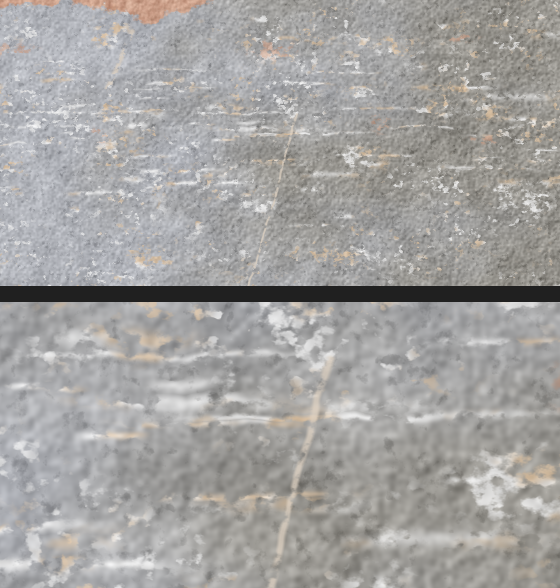
Top, the full canvas; bottom, a detail of the centre.
Reproduce this texture procedurally as a Shadertoy shader.

```glsl
float hash(vec2 p) {
    vec3 q = fract(p.xyx * vec3(0.1031, 0.1030, 0.0973));
    q += dot(q, q.yzx + 33.33);
    return fract((q.x + q.y) * q.z);
}

float noise(vec2 p) {
    vec2 i = floor(p), f = fract(p);
    f = f * f * (3.0 - 2.0 * f);
    return mix(mix(hash(i), hash(i + vec2(1, 0)), f.x),
               mix(hash(i + vec2(0, 1)), hash(i + vec2(1, 1)), f.x), f.y);
}

float fbm(vec2 p) {
    float sum = 0.0, amp = 0.53;
    for (int i = 0; i < 4; i++) {
        sum += amp * noise(p);
        p = mat2(1.6, 1.2, -1.2, 1.6) * p + 17.3;
        amp *= 0.5;
    }
    return sum;
}

float segmentDistance(vec2 p, vec2 a, vec2 b) {
    vec2 ab = b - a;
    return length(p - a - ab * clamp(dot(p - a, ab) / dot(ab, ab), 0.0, 1.0));
}

float relief(vec2 p) {
    return 0.8 * noise(p * 52.0) + 0.75 * noise(p * 95.0 + 9.0) + 0.3 * noise(p * 150.0);
}

// Thin broken horizontal scrapes, densest across the middle
float scrapes(vec2 p, float grit) {
    float paint = 0.0;
    float wobble = 0.022 * (fbm(p * vec2(14, 20)) - 0.5);
    for (int i = 0; i < 72; i++) {
        float k = float(i);
        float row = 0.14 + 0.38 * (hash(vec2(k, 1)) + hash(vec2(k, 2)));
        float halfLength = mix(0.05, 0.28, pow(hash(vec2(k, 4)), 2.0));
        float width = mix(0.004, 0.013, pow(hash(vec2(k, 5)), 3.0));
        vec2 d = p - vec2(2.1 * hash(vec2(k, 3)) - 0.05, row + wobble);
        float along = 1.0 - smoothstep(0.3, 1.0, abs(d.x) / halfLength);
        float across = exp(-d.y * d.y / (width * width));
        paint = max(paint, along * across * mix(0.55, 1.0, hash(vec2(k, 6))));
    }
    return paint * smoothstep(0.36, 0.56, grit);
}

// Ragged blotches: x is pale chipped paint, y is rust
vec2 blotches(vec2 p, float grit) {
    vec2 paint = vec2(0);
    for (int i = 0; i < 44; i++) {
        float k = float(i) + 70.0;
        vec2 centre = vec2(1.95 * hash(vec2(k, 1)), 0.08 + 0.87 * hash(vec2(k, 2)));
        vec2 size = mix(vec2(0.018, 0.012), vec2(0.085, 0.045),
                        vec2(hash(vec2(k, 3)), hash(vec2(k, 4))));
        float body = exp(-dot((p - centre) / size, (p - centre) / size));
        float chip = smoothstep(0.46, 0.70, grit + 0.2 * (body - 0.7)) * smoothstep(0.05, 0.6, body);
        if (hash(vec2(k, 5)) < 0.2) paint.y = max(paint.y, chip);
        else paint.x = max(paint.x, chip);
    }
    return paint;
}

void mainImage(out vec4 fragColor, in vec2 fragCoord) {
    vec2 p = fragCoord / iResolution.y;
    float across = fragCoord.x / iResolution.x;
    float grit = fbm(p * vec2(52, 72) + 5.0);
    float cloud = fbm(p * vec2(3.0, 4.5) + 8.0);

    // Bare metal: cool and light at left, warm and darker at right
    float warmth = smoothstep(0.05, 0.95, across + 0.9 * (cloud - 0.5) + 0.2 * (0.5 - p.y));
    vec3 color = mix(vec3(0.695, 0.705, 0.73), vec3(0.585, 0.575, 0.55), warmth);
    color += 0.16 * (fbm(p * 13.0) - 0.5);

    // Fine pitted surface lit from the upper left
    vec2 toLight = vec2(-0.0024, 0.0024);
    float slope = relief(p - toLight) - relief(p + toLight);
    color += slope * mix(0.10, 0.16, warmth);
    color += 0.09 * (noise(p * 125.0 + 60.0) - 0.5);
    color -= 0.09 * smoothstep(0.62, 0.82, fbm(p * 75.0 + 31.0));

    // Pale and ochre wear
    float tint = smoothstep(0.46, 0.68, fbm(p * vec2(15, 21) + 42.0) + 0.08 * (across - 0.5));
    vec3 pale = mix(vec3(0.93, 0.93, 0.93), vec3(0.86, 0.75, 0.62), tint);
    pale += 0.15 * (noise(p * 110.0 + 20.0) - 0.5);
    vec2 chips = blotches(p, grit);
    color = mix(color, pale, 0.95 * scrapes(p, grit));
    color = mix(color, pale, 0.8 * chips.x);
    float flecks = smoothstep(0.60, 0.76, fbm(p * vec2(52, 66) + 73.0));
    flecks *= smoothstep(0.35, 0.65, fbm(p * vec2(5, 8) + 12.0));
    color = mix(color, pale, 0.75 * flecks);

    // Rust patches and the crust hanging from the upper edge
    vec3 rust = mix(vec3(0.70, 0.48, 0.38), vec3(0.92, 0.76, 0.66), fbm(p * 42.0 + 3.0));
    color = mix(color, rust, 0.6 * chips.y);
    float depth = 0.012 + 0.055 * exp(-pow((p.x - 0.52) / 0.13, 2.0));
    depth += 0.13 * (fbm(p * 17.0) - 0.5) - 0.16 * smoothstep(0.65, 0.9, p.x);
    float crust = smoothstep(-0.008, 0.012, p.y - 1.0 + depth + 0.05 * (grit - 0.5));
    color = mix(color, rust + 0.13 * slope, 0.88 * crust);

    // Long slanted scratch and a shorter one at upper left
    vec2 q = p + vec2(0.012 * (noise(p * 7.0) - 0.5) + 0.006 * (noise(p * 45.0) - 0.5), 0.0);
    float scratch = 1.0 - smoothstep(0.001, 0.006, segmentDistance(q, vec2(0.868, -0.02), vec2(1.04, 0.60)));
    float shortScratch = 1.0 - smoothstep(0.002, 0.014, segmentDistance(q, vec2(0.375, 0.69), vec2(0.46, 0.89)));
    scratch = max(scratch * smoothstep(0.28, 0.52, grit), shortScratch * smoothstep(0.40, 0.58, grit));
    color = mix(color, vec3(0.87, 0.82, 0.76), 0.75 * scratch);

    fragColor = vec4(clamp(color, 0.0, 1.0), 1.0);
}
```
